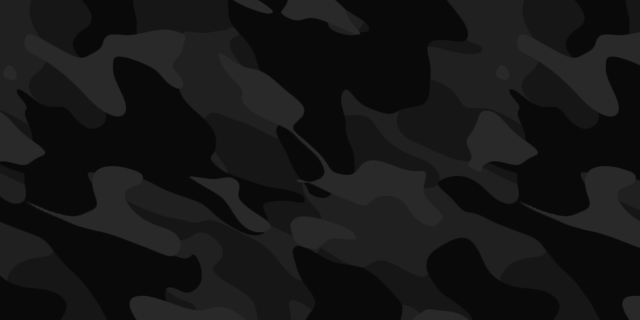
Write a Shadertoy shader that draws this pattern.

```glsl
// Dark camouflage in four near-black greys that repeats sideways.
// Each tone is a layer of smooth blobs: warped gradient noise cut at a level,
// painted over the ones below it, with sheared axes so the blobs lean right.

#define PERIOD 1.54          // width of one repeat, in canvas heights
#define LEAN 0.6             // sideways shear of the blobs
#define WARP 0.12            // strength of the edge distortion
#define DARK_LEVEL 0.0       // higher levels give smaller blobs
#define BLACK_LEVEL -0.02
#define LIGHT_LEVEL 0.26

const vec3 BLACK = vec3(0.036);
const vec3 DARK  = vec3(0.086);
const vec3 MID   = vec3(0.125);
const vec3 LIGHT = vec3(0.160);

// Random unit vector for a lattice cell
vec2 cellGradient(vec2 cell, float seed) {
    vec3 h = fract(vec3(cell, seed).xyx * vec3(0.1031, 0.1030, 0.0973) + seed * 0.3719);
    h += dot(h, h.yzx + 33.33);
    float angle = 6.2832 * fract((h.x + h.y) * h.z);
    return vec2(cos(angle), sin(angle));
}

// Gradient noise that wraps in x after a whole number of cells
float gradientNoise(vec2 p, float wrap, float seed) {
    vec2 cell = floor(p), f = p - cell;
    vec2 u = f * f * f * (f * (f * 6.0 - 15.0) + 10.0);
    float corner[4];
    for (int i = 0; i < 4; i++) {
        vec2 o = vec2(i & 1, i >> 1);
        vec2 c = cell + o;
        c.x = mod(c.x, wrap);
        corner[i] = dot(cellGradient(c, seed), f - o);
    }
    return mix(mix(corner[0], corner[1], u.x), mix(corner[2], corner[3], u.x), u.y);
}

// Two half-shifted lattices hide the grid; cells = (per repeat, per height)
float blobField(vec2 p, vec2 cells, float seed) {
    vec2 q = vec2(p.x / PERIOD, p.y) * cells;
    return gradientNoise(q, cells.x, seed)
         + gradientNoise(q + 0.5, cells.x, seed + 1.0);
}

// Blob mask with curled outlines and a smooth edge
float blobMask(vec2 p, vec2 cells, float level, float seed) {
    vec2 warpCells = vec2(8.0, 5.5);
    vec2 bend = vec2(blobField(p, warpCells, seed + 2.0),
                     blobField(p, warpCells, seed + 4.0));
    float d = blobField(p + WARP * bend, cells, seed) - level;
    float edge = 0.8 * fwidth(d) + 1e-5;
    return smoothstep(-edge, edge, d);
}

void mainImage(out vec4 fragColor, in vec2 fragCoord) {
    vec2 p = fragCoord / iResolution.y;
    p.x += LEAN * p.y;

    // Paint from the ground tone up to the light patches
    vec3 color = MID;
    color = mix(color, DARK,  blobMask(p, vec2(6.0, 4.2), DARK_LEVEL, 11.0));
    color = mix(color, BLACK, blobMask(p, vec2(5.0, 3.7), BLACK_LEVEL, 23.0));
    color = mix(color, LIGHT, blobMask(p, vec2(6.0, 5.0), LIGHT_LEVEL, 37.0));
    fragColor = vec4(color, 1.0);
}
```
